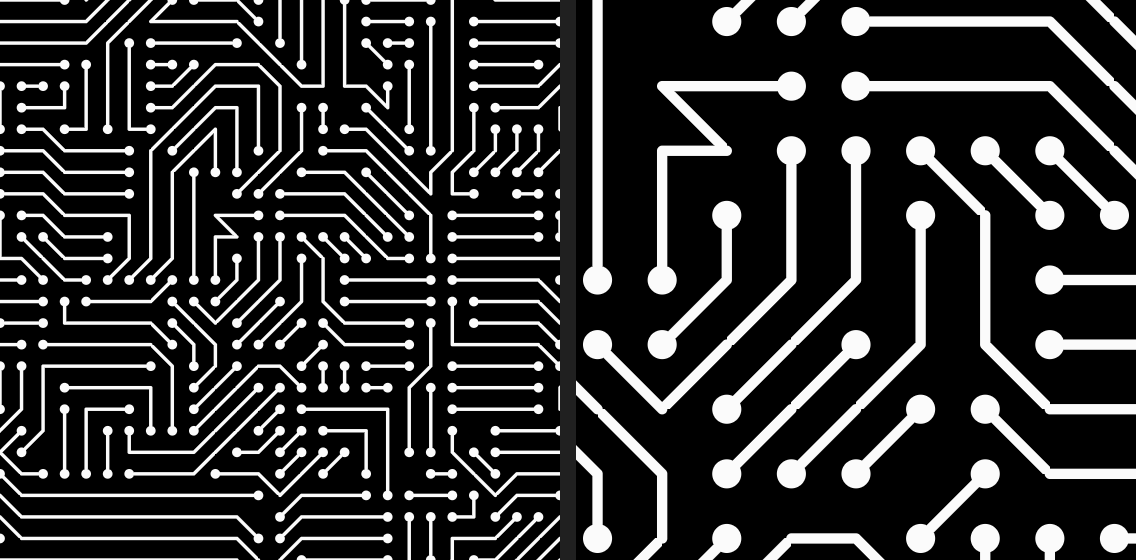
Left: the whole. Right: its middle third, enlarged.
Reproduce this pattern procedurally as a Shadertoy shader.

```glsl
// Circuit board traces: every node of a square lattice points to one neighbour,
// steered by gradient noise. Each node accepts only its straightest caller, so
// traces never merge, and nodes left with a single link become round pads.

const float CELLS = 26.0;

float hash(vec2 p) {
    vec3 q = fract(p.xyx * 0.1031);
    q += dot(q, q.yzx + 33.33);
    return fract((q.x + q.y) * q.z);
}

float cornerSlope(vec2 corner, vec2 offset) {
    float angle = 6.2832 * hash(corner);
    return dot(vec2(cos(angle), sin(angle)), offset);
}

float gradientNoise(vec2 p) {
    vec2 i = floor(p), f = p - i;
    vec2 u = f * f * f * (f * (f * 6.0 - 15.0) + 10.0);
    vec2 e = vec2(1, 0);
    return mix(mix(cornerSlope(i, f), cornerSlope(i + e, f - e), u.x),
               mix(cornerSlope(i + e.yx, f - e.yx), cornerSlope(i + 1.0, f - 1.0), u.x), u.y);
}

// Step from a node to the neighbour it wants: a main axis plus a sideways bend
vec2 heading(vec2 node) {
    float flowX = gradientNoise(node * 0.13 + 41.3);
    float flowY = gradientNoise(node * 0.13 + 87.7);
    bool sideways = abs(flowX) * 1.1 > abs(flowY);
    vec2 track = sideways ? node : node.yx;
    float bend = gradientNoise(track * vec2(0.23, 0.07) + (sideways ? 23.4 : 65.6));
    float lateral = floor(clamp(bend * 2.6, -1.0, 1.0) + 0.5);
    float forward = (sideways ? flowX : flowY) > 0.0 ? 1.0 : -1.0;
    return sideways ? vec2(forward, lateral) : vec2(lateral, forward);
}

// A falling diagonal gives way to a rising one in the same square
bool isBlocked(vec2 node, vec2 d) {
    if (d.x * d.y >= 0.0) return false;
    return heading(node + vec2(d.x, 0)) == vec2(-d.x, d.y)
        || heading(node + vec2(0, d.y)) == vec2(d.x, -d.y);
}

// Step by which the straightest caller arrives at a node, or zero if none does
vec2 arrival(vec2 node) {
    vec2 onward = normalize(heading(node)), chosen = vec2(0);
    float best = -0.8;   // excludes full reversals
    for (int i = 0; i < 9; i++) {
        if (i == 4) continue;
        vec2 d = vec2(i % 3 - 1, i / 3 - 1);
        float straightness = dot(normalize(d), onward);
        if (straightness > best + 0.001 && heading(node - d) == d && !isBlocked(node - d, d)) {
            best = straightness;
            chosen = d;
        }
    }
    return chosen;
}

bool departs(vec2 node, vec2 d) {
    return arrival(node + d) == d;
}

float segmentDistance(vec2 p, vec2 d) {
    return length(p - d * clamp(dot(p, d) / dot(d, d), 0.0, 1.0));
}

void mainImage(out vec4 fragColor, in vec2 fragCoord) {
    float pixel = CELLS / iResolution.y;
    vec2 p = fragCoord * pixel;
    float traceRadius = 0.08, padRadius = 0.225;
    float shape = 1.0;

    // Traces leaving the four surrounding nodes
    for (int i = 0; i < 4; i++) {
        vec2 node = floor(p) + vec2(i % 2, i / 2);
        vec2 d = heading(node);
        float dist = segmentDistance(p - node, d) - traceRadius;
        if (dist < min(shape, pixel) && departs(node, d)) shape = dist;
    }

    // Pad or rounded joint on the nearest node
    vec2 node = floor(p + 0.5);
    float nodeDistance = length(p - node);
    if (nodeDistance < padRadius + pixel) {
        int links = int(departs(node, heading(node))) + int(arrival(node) != vec2(0));
        if (links > 0) shape = min(shape, nodeDistance - (links == 1 ? padRadius : traceRadius));
    }

    float ink = clamp(0.5 - shape / pixel, 0.0, 1.0);
    fragColor = vec4(vec3(0.985 * ink), 1.0);
}
```
